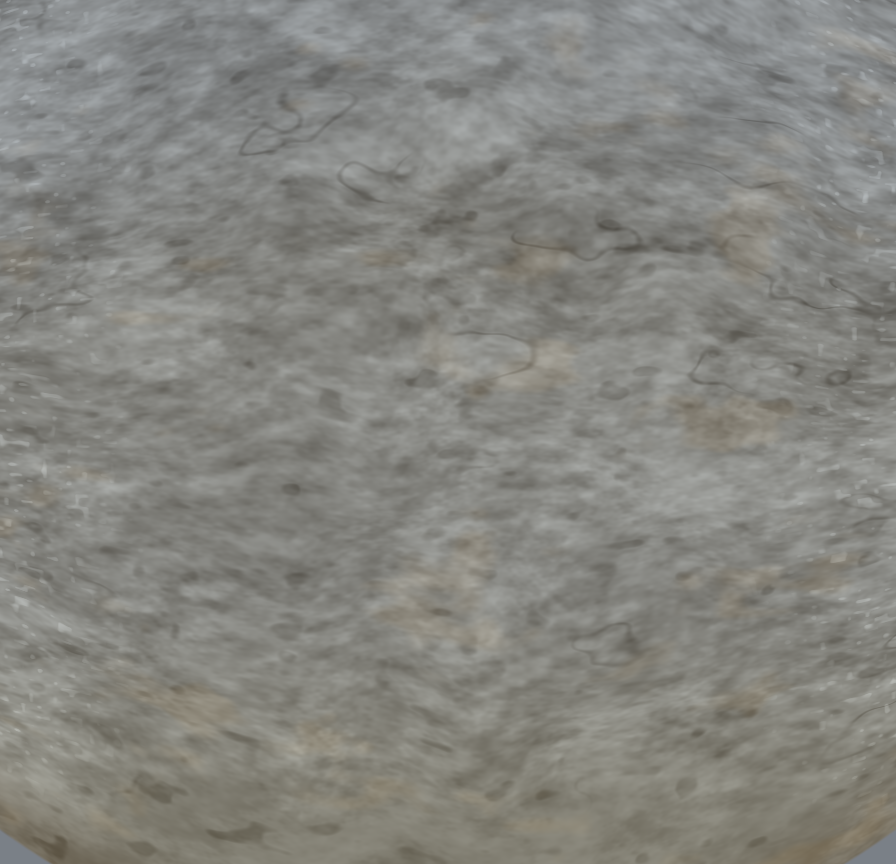
A Shadertoy shader for this texture:

```glsl
// Weathered grey boulder with pale ragged patches, fine grain and short dark cracks.

float hash(vec2 p) {
    return fract(sin(dot(p, vec2(127.1, 311.7))) * 43758.5453);
}

float noise(vec2 p) {
    vec2 i = floor(p), f = fract(p);
    f = f * f * (3.0 - 2.0 * f);
    return mix(mix(hash(i), hash(i + vec2(1, 0)), f.x),
               mix(hash(i + vec2(0, 1)), hash(i + vec2(1, 1)), f.x), f.y);
}

// Normalised fractal noise, rotated a little at each octave
float fbm(vec2 p, int octaves) {
    float sum = 0.0, total = 0.0, amp = 1.0;
    for (int i = 0; i < octaves; i++) {
        sum += amp * noise(p);
        total += amp;
        amp *= 0.68;
        p = mat2(0.99, 0.12, -0.12, 0.99) * p * 2.03 + 17.3;
    }
    return sum / total;
}

// Thin dark lines along a noise contour, broken up by a mask
float cracks(vec2 p) {
    float line = abs(fbm(p, 4) - 0.5);
    float mask = smoothstep(0.54, 0.7, fbm(p * 0.9 + 41.0, 3));
    return (1.0 - smoothstep(0.0, 0.022, line)) * mask;
}

void mainImage(out vec4 fragColor, in vec2 fragCoord) {
    vec2 uv = fragCoord / iResolution.y;
    float middle = 0.5 * iResolution.x / iResolution.y;
    float side = uv.x - middle;

    // Layers bend around the boulder and lie flat across the face
    vec2 q = vec2(uv.x, uv.y - 1.1 * (0.55 - uv.y) * side * side);
    q += 0.025 * (vec2(noise(q * 9.0), noise(q * 9.0 + 31.0)) - 0.5);
    q.y *= 1.75;

    // Tone: broad shading, pale patches, relief and grain
    float low = 1.0 - smoothstep(0.06, 0.17, uv.y + 0.04 * noise(uv * 12.0));
    float broad = noise(q * 3.0 + 5.0) - 0.5;
    float patches = smoothstep(0.42, 0.62, fbm(q * 5.5 + 2.0, 6));
    vec2 r = q * 17.0;
    float relief = fbm(r, 4) - fbm(r + vec2(-0.12, 0.35), 4);
    float grain = fbm(q * vec2(30.0, 34.0) + 9.0, 3) - 0.5;
    float tone = 0.497 + 0.06 * broad + 0.062 * patches;
    tone += mix(1.0, 0.4, low) * (0.14 * relief + 0.2 * grain);
    tone -= 0.08 * cracks(q * 4.0 + 3.0) * (1.0 - low);

    // Small dark pits, and pale flecks towards the sides
    float fleck = noise(q * vec2(95.0, 75.0));
    tone -= 0.07 * smoothstep(0.68, 0.82, fbm(q * 24.0 + 60.0, 2));
    tone += 0.09 * smoothstep(0.75, 0.95, fleck) * smoothstep(0.3, 0.5, abs(side)) * (1.0 - low);
    tone -= 0.03 * low;

    // Tint: cool at the top, neutral in the middle, brown at the foot
    float cool = smoothstep(0.7, 1.05, uv.y + 0.3 * abs(side));
    float warm = 1.0 - smoothstep(0.0, 0.35, uv.y);
    vec3 color = tone + vec3(0.003, 0.002, -0.018);
    color += cool * vec3(-0.012, 0.0, 0.024);
    color += warm * vec3(0.008, -0.002, -0.03);
    color += (0.5 - tone) * vec3(0.05, -0.01, -0.06);
    float ochre = smoothstep(0.62, 0.78, fbm(q * 8.0 + 80.0, 3));
    color += ochre * vec3(0.025, 0.008, -0.015);

    // Brown rim, and the bluish backdrop in the lower corners
    float edge = length(uv - vec2(middle, 0.751)) - 0.88;
    color -= smoothstep(-0.09, 0.0, edge) * vec3(0.045, 0.06, 0.07);
    color = mix(color, vec3(0.48, 0.50, 0.53), smoothstep(-0.002, 0.002, edge));

    fragColor = vec4(color, 1.0);
}
```
